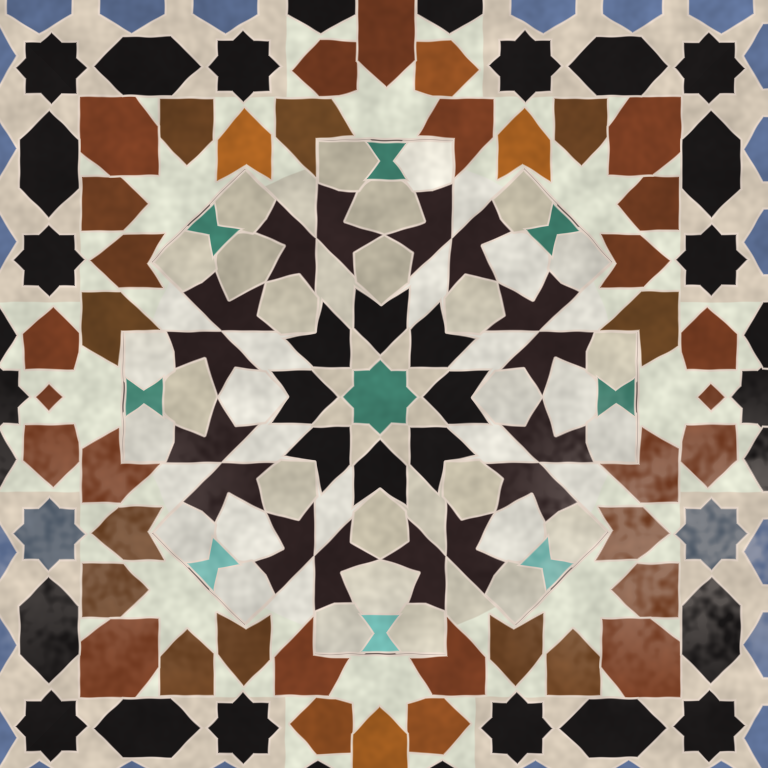
This pattern is drawn by a Shadertoy shader. Its source:

```glsl
const vec2 CENTER = vec2(-0.005, -0.017);
const float SCALE = 7.68;
const float GROUT_WIDTH = 0.022;
const float WOBBLE = 0.014;
const vec3 GROUT = vec3(0.87, 0.81, 0.76);
const vec3 WHITE = vec3(0.87, 0.86, 0.82);
const vec3 CREAM = vec3(0.74, 0.71, 0.63);
const vec3 BEIGE = vec3(0.82, 0.77, 0.70);
const vec3 PALE = vec3(0.85, 0.86, 0.79);
const vec3 BLACK = vec3(0.10, 0.09, 0.09);
const vec3 PLUM = vec3(0.18, 0.13, 0.13);
const vec3 BROWN = vec3(0.45, 0.23, 0.13);
const vec3 UMBER = vec3(0.41, 0.27, 0.14);
const vec3 ORANGE = vec3(0.64, 0.37, 0.13);
const vec3 TEAL = vec3(0.25, 0.50, 0.43);
const vec3 AQUA = vec3(0.44, 0.71, 0.68);
const vec3 BLUE = vec3(0.36, 0.43, 0.57);
const vec3 SLATE = vec3(0.28, 0.33, 0.39);
const vec3 GLARE = vec3(0.74, 0.70, 0.67);
const float EIGHTH = 0.785398;
// Outlines in folded coordinates, six corners each
const vec2 KITE[6] = vec2[6](vec2(0, .93), vec2(.25, 1.15), vec2(.28, 1.44), vec2(0, 1.61), vec2(-.28, 1.44), vec2(-.25, 1.15));
const vec2 SHIELD[6] = vec2[6](vec2(0, 1.64), vec2(.38, 1.76), vec2(.25, 2.08), vec2(.12, 2.18), vec2(-.12, 2.18), vec2(-.38, 1.76));
const vec2 WING[6] = vec2[6](vec2(.64, 2.55), vec2(.17, 2.55), vec2(.07, 2.35), vec2(.26, 2.07), vec2(.45, 2.08), vec2(.64, 2.15));
const vec2 CHEVRON[6] = vec2[6](vec2(1.05, 2.98), vec2(.52, 2.98), vec2(.31, 2.62), vec2(.67, 2.59), vec2(.67, 2.2), vec2(1.05, 2.6));
const vec2 DART[6] = vec2[6](vec2(1.36, 2.89), vec2(1.1, 2.62), vec2(1.1, 2.18), vec2(1.34, 2.33), vec2(1.63, 2.16), vec2(1.62, 2.57));
const vec2 BUD[6] = vec2[6](vec2(2.2, 2.98), vec2(1.67, 2.98), vec2(1.67, 2.57), vec2(1.93, 2.32), vec2(2.07, 2.46), vec2(2.2, 2.6));
const vec2 CORNER[6] = vec2[6](vec2(3, 3), vec2(2.45, 3), vec2(2.22, 2.7), vec2(2.22, 2.22), vec2(2.7, 2.22), vec2(3, 2.45));
const vec2 GEM[6] = vec2[6](vec2(.9, 3.27), vec2(.63, 3.57), vec2(.28, 3.55), vec2(.28, 3.07), vec2(.45, 3.02), vec2(.64, 3.01));

float hash(float n) { return fract(sin(n * 12.99 + 4.1) * 4375.85); }
float lattice(vec2 i, vec2 f) {
    float a = 6.2832 * hash(dot(i, vec2(1.37, 7.91)));
    return dot(vec2(cos(a), sin(a)), f);
}
float noise(vec2 p) {
    vec2 i = floor(p), f = p - i, u = f * f * (3.0 - 2.0 * f), e = vec2(1, 0);
    return mix(mix(lattice(i, f), lattice(i + e, f - e), u.x),
               mix(lattice(i + e.yx, f - e.yx), lattice(i + 1.0, f - 1.0), u.x), u.y);
}
float polygon(vec2 p, vec2 v[6]) {
    float d = 1e5, s = 1.0;
    for (int i = 0, j = 5; i < 6; j = i, i++) {
        vec2 e = v[j] - v[i], w = p - v[i];
        vec2 b = w - e * clamp(dot(w, e) / dot(e, e), 0.0, 1.0);
        d = min(d, dot(b, b));
        bvec3 c = bvec3(p.y >= v[i].y, p.y < v[j].y, e.x * w.y > e.y * w.x);
        if (all(c) || !any(c)) s = -s;
    }
    return s * sqrt(d);
}
float star(vec2 p, float size) {
    p = abs(p);
    return min(max(p.x, p.y), (p.x + p.y) * 0.7071) - size;
}
float longHexagon(vec2 p) {
    p = abs(p);
    return max(p.y - 0.29, (p.x + p.y) * 0.7071 - 0.375);
}
float fill(float d) {
    float aa = SCALE / min(iResolution.x, iResolution.y);
    return smoothstep(aa, -aa, d);
}
void tile(inout vec3 col, float d, vec3 glaze, float id) {
    col = mix(col, GROUT, fill(d - GROUT_WIDTH));
    col = mix(col, glaze * (0.93 + 0.14 * hash(id)), fill(d));
}
vec3 paleGlaze(float id, float light) {
    return mix(CREAM, WHITE, smoothstep(0.2, 0.7, hash(id) + light));
}
void mainImage(out vec4 fragColor, in vec2 fragCoord) {
    vec2 uv = (fragCoord - 0.5 * iResolution.xy) / min(iResolution.x, iResolution.y);
    vec2 p = (uv - CENTER) * SCALE;
    p += WOBBLE * vec2(noise(p * 5.0), noise(p * 5.0 + 31.0));
    // Hand-laid drift of the upper right tiles
    p.x -= 0.08 * smoothstep(0.3, 2.4, p.y) * smoothstep(-1.5, 0.7, p.x) * smoothstep(3.2, 2.0, p.x);
    // Square fold for the frame, eightfold fold for the rosette
    vec2 f = abs(p), w = vec2(min(f.x, f.y), max(f.x, f.y));
    bool sideways = f.x > f.y, upper = p.y > 0.0;
    float octant = dot(step(0.0, p), vec2(1, 2)) + (sideways ? 4.0 : 0.0);
    float angle = atan(p.x, p.y), sector = floor(angle / EIGHTH + 0.5);
    float a = angle - sector * EIGHTH, radius = length(p);
    float arm = mod(sector + 8.0, 8.0), flank = arm * 2.0 + step(0.0, a);
    vec2 m = radius * vec2(abs(sin(a)), cos(a));
    float light = -0.12 * p.y;
    // Pale ground, strips and rim
    vec3 col = mix(PALE, paleGlaze(floor(angle / EIGHTH) + 9.0, 0.15), fill(radius - 2.4));
    col = mix(col, mix(CREAM, BEIGE, 0.6), fill(radius - 0.75));
    col = mix(col, BEIGE, fill(3.0 - w.y) * fill(0.95 - w.x));
    // Rosette: petals and clusters
    float petal = max(m.x - 0.26, max((0.43 + m.x - m.y) * 0.707, (m.y - 0.91 - m.x * 0.65) * 0.84));
    float cluster = max(max(m.x - 0.65, m.y - 2.57), (0.94 + m.x - m.y) * 0.707);
    float waist = abs(m.y - 2.36), bowtie = max(waist - 0.18, m.x - 0.06 - 0.7 * waist);
    tile(col, cluster, PLUM, flank + 3.0);
    tile(col, petal, BLACK, arm + 20.0);
    tile(col, polygon(m, KITE), paleGlaze(arm + 33.0, light), arm);
    tile(col, polygon(m, SHIELD), paleGlaze(arm + 43.0, light), arm + 40.0);
    tile(col, polygon(m, WING), paleGlaze(flank + 53.0, light), flank + 50.0);
    tile(col, bowtie, mix(TEAL, AQUA, smoothstep(0.3, -1.5, p.y)), arm + 60.0);
    tile(col, star(p, 0.26), TEAL, 2.0);
    // Brown ring
    vec3 earth = mix(BROWN, UMBER, hash(octant + 71.0));
    tile(col, polygon(w, CHEVRON), upper && (sideways || p.x < 0.0) ? UMBER : BROWN, octant + 70.0);
    tile(col, polygon(w, DART), !sideways && upper ? ORANGE : earth, octant + 80.0);
    tile(col, polygon(w, BUD), earth, octant + 90.0);
    tile(col, polygon(w, CORNER), BROWN, 1.0);
    tile(col, polygon(w, GEM), mix(BROWN, ORANGE, !sideways && (p.x > 0.0 || !upper) ? 0.5 : 0.0), octant);
    float spear = max(w.x - 0.27, (3.1 + w.x - w.y) * 0.707);
    float diamond = (w.x + abs(w.y - 3.31) - 0.13) * 0.707;
    tile(col, sideways ? diamond : spear, upper || sideways ? BROWN : ORANGE, 3.0);
    if (sideways) tile(col, star(w - vec2(0, 3.88), 0.26), BLACK, 5.0);
    // Black border and blue rim
    float sideStar = star(w - vec2(1.37, 3.31), 0.25);
    tile(col, sideStar, sideways && !upper ? SLATE : BLACK, octant);
    tile(col, min(star(w - 3.29, 0.25), longHexagon(w - vec2(2.33, 3.31))), BLACK, octant);
    for (int i = 0; i < 4; i++) {
        float x = abs(w.x - 0.62 - 0.93 * float(i));
        tile(col, max(x - 0.32, (3.64 + 0.6 * x - w.y) * 0.857), i == 0 ? BLACK : BLUE, octant);
    }
    // Glaze mottling and window glare
    float mottle = noise(p * 3.0) + 0.6 * noise(p * 11.0);
    float glare = smoothstep(0.8, 2.6, f.x) * smoothstep(1.9, 0.3, abs(p.y + 1.4));
    glare *= p.x > 0.0 ? 0.42 : 0.24;
    col = mix(col, max(col, GLARE), glare * clamp(0.8 + 1.5 * mottle, 0.0, 1.0));
    fragColor = vec4(clamp(col * (1.0 + 0.12 * mottle), 0.0, 1.0), 1.0);
}
```
